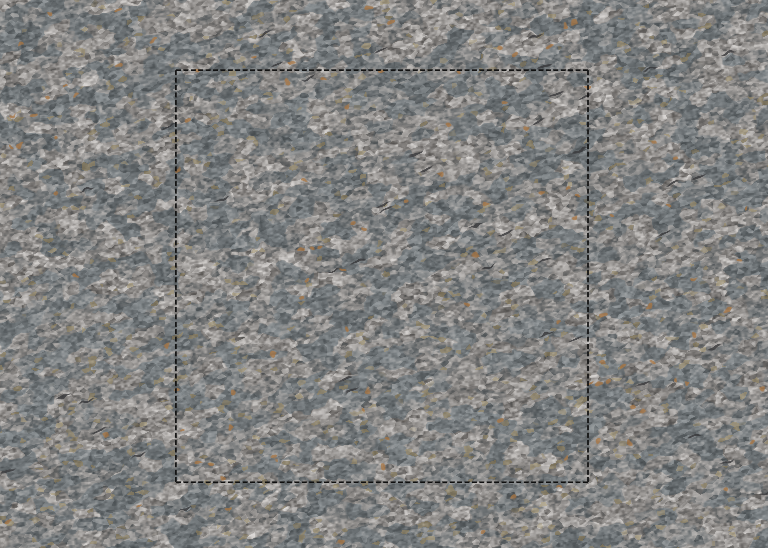
This texture is drawn by a Shadertoy shader. Its source:

```glsl
// Grey slate-granite surface: tilted, stretched flakes in two sizes plus fine grit,
// with ochre flecks, rust spots and short dark cracks, under a thin dashed frame.
// Flakes are smooth Voronoi cells; spots and cracks are jittered ellipses in grids.

const float TILT = 0.20;                      // slant of the grain, radians
const float CRACK_TILT = 0.38;
const vec2 PATCH_FREQ = vec2(28.0, 50.0);     // cells per canvas height
const vec2 GRAIN_FREQ = vec2(84.0, 138.0);
const vec2 GRIT_FREQ = vec2(180.0, 250.0);
const float MEAN_TONE = 0.517;
const float PATCH_GAIN = 0.17;
const float GRAIN_GAIN = 0.22;
const float GRIT_GAIN = 0.22;
const float EDGE_SHARPNESS = 42.0;
const vec3 COOL_TINT = vec3(-0.020, 0.002, 0.014);
const vec3 WARM_TINT = vec3(0.012, 0.000, -0.010);
const vec3 OCHRE = vec3(0.57, 0.53, 0.43);
const vec3 RUST = vec3(0.66, 0.46, 0.26);
const vec3 CRACK = vec3(0.22, 0.22, 0.23);
const vec3 FRAME = vec3(0.06);
const vec2 FRAME_CENTRE = vec2(0.697, 0.496); // in canvas heights
const float FRAME_HALF = 0.376;
const float FRAME_WIDTH = 0.0028;
const float DASH_PERIOD = 0.0135;
const float DASH_FILL = 0.66;

float hash(vec2 p) {
    return fract(sin(dot(p, vec2(127.1, 311.7))) * 43758.5453);
}

vec2 hash2(vec2 p) {
    return vec2(hash(p), hash(p + 57.3));
}

vec2 rotate(vec2 p, float a) {
    float c = cos(a), s = sin(a);
    return vec2(c * p.x + s * p.y, c * p.y - s * p.x);
}

float valueNoise(vec2 p) {
    vec2 i = floor(p), f = fract(p);
    f = f * f * (3.0 - 2.0 * f);
    float low = mix(hash(i), hash(i + vec2(1, 0)), f.x);
    float high = mix(hash(i + vec2(0, 1)), hash(i + vec2(1, 1)), f.x);
    return mix(low, high, f.y);
}

// Two random values per Voronoi cell, blended softly at the cell edges
vec2 flakes(vec2 p) {
    vec2 cell = floor(p), sum = vec2(0.0);
    float total = 0.0;
    for (int y = -1; y <= 1; y++)
    for (int x = -1; x <= 1; x++) {
        vec2 id = cell + vec2(x, y);
        vec2 r = id + hash2(id) - p;
        float weight = exp2(-EDGE_SHARPNESS * dot(r, r));
        sum += weight * hash2(id + 19.7);
        total += weight;
    }
    return sum / total;
}

// Sparse ellipses: coverage of the one that may sit in this grid cell
float spots(vec2 p, float freq, float share, vec2 radius) {
    vec2 q = p * freq, id = floor(q);
    vec2 room = 0.5 - radius;
    vec2 centre = 0.5 + room * (2.0 * hash2(id + 3.1) - 1.0);
    float d = length((fract(q) - centre) / radius);
    return step(hash(id + 8.9), share) * (1.0 - smoothstep(0.55, 1.0, d));
}

float dashedFrame(vec2 uv, float pixel) {
    vec2 q = uv - FRAME_CENTRE, a = abs(q);
    float d = abs(max(a.x, a.y) - FRAME_HALF) - 0.5 * FRAME_WIDTH;
    float along = a.x > a.y ? q.y : q.x;
    float dash = (abs(fract(along / DASH_PERIOD) - 0.5) - 0.5 * DASH_FILL) * DASH_PERIOD;
    return 1.0 - smoothstep(-0.5 * pixel, 0.5 * pixel, max(d, dash));
}

void mainImage(out vec4 fragColor, in vec2 fragCoord) {
    vec2 uv = fragCoord / iResolution.y;
    float pixel = 1.0 / iResolution.y;
    vec2 p = rotate(uv, TILT);

    // Ragged outlines for the flakes
    vec2 warp = vec2(valueNoise(p * 95.0), valueNoise(p * 95.0 + 41.0)) - 0.5;
    vec2 ragged = p + 0.010 * warp;

    // Broad patches fade in a calmer, finer band below the middle
    float calm = smoothstep(0.10, 0.25, uv.y) * (1.0 - smoothstep(0.40, 0.58, uv.y));
    float patchTone = flakes(ragged * PATCH_FREQ).x;
    vec2 grain = flakes((p + 0.003 * warp) * GRAIN_FREQ);
    float grit = valueNoise(p * GRIT_FREQ);

    // Pale patches are speckled, dark slate stays smoother
    float roughness = mix(0.65, 1.3, patchTone);
    float tone = MEAN_TONE
        + PATCH_GAIN * mix(1.0, 0.65, calm) * (patchTone - 0.5)
        + roughness * GRAIN_GAIN * (grain.x - 0.5)
        + roughness * GRIT_GAIN * (grit - 0.5);
    float warmth = smoothstep(0.38, 0.62, 0.6 * tone + 0.4 * patchTone);
    vec3 color = tone + mix(COOL_TINT, WARM_TINT, warmth);

    // Ochre flecks, rust spots and cracks
    color = mix(color, OCHRE + 0.5 * (tone - MEAN_TONE), 0.85 * smoothstep(0.92, 0.95, grain.y));
    color = mix(color, RUST, 0.75 * spots(ragged, 58.0, 0.012, vec2(0.38, 0.27)));
    vec2 crackPos = rotate(uv, CRACK_TILT) + 0.006 * warp;
    color = mix(color, CRACK, 0.8 * spots(crackPos, 22.0, 0.07, vec2(0.38, 0.055)));

    color = mix(color, FRAME, dashedFrame(uv, pixel));
    fragColor = vec4(clamp(color, 0.0, 1.0), 1.0);
}
```
